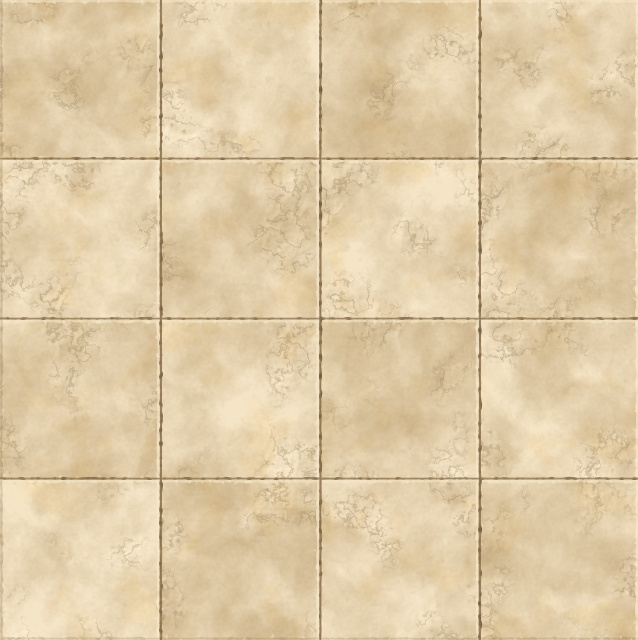
This texture is drawn by a WebGL 1 fragment shader. Its source:

```glsl
precision highp float;
// Four by four square cream travertine tiles with worn, bevelled joints.
uniform vec2 u_resolution;

#define TILES 4.0          // tiles across and down
#define JOINT_POS 0.009    // centre of the shadow line, in tile widths
#define JOINT_HALF 0.0065  // half width of the shadow line
#define BEVEL 0.015        // width of the lit edge
#define RAGGED 0.011       // depth of chips along the joints
#define TONE_STEP 0.12     // tone contrast of neighbouring tiles
#define CLOUDING 1.05      // strength of the broad mottling
#define PITTING 0.42       // strength of the pits and veins
#define STONE_DARK vec3(0.805, 0.710, 0.550)
#define STONE_LIGHT vec3(0.955, 0.890, 0.770)
#define PIT_BROWN vec3(0.660, 0.575, 0.430)
#define JOINT_BROWN vec3(0.520, 0.420, 0.280)

float hash(vec2 p) {
  return fract(sin(dot(p, vec2(127.1, 311.7))) * 43758.5);
}

vec2 gradient(vec2 cell) {
  float angle = 6.2832 * hash(cell);
  return vec2(cos(angle), sin(angle));
}

// Gradient noise, roughly -0.7 to 0.7
float noise(vec2 p) {
  vec2 i = floor(p);
  vec2 f = p - i;
  vec2 u = f * f * f * (f * (f * 6.0 - 15.0) + 10.0);
  vec2 e = vec2(1.0, 0.0);
  float low = mix(dot(gradient(i), f), dot(gradient(i + e), f - e), u.x);
  float high = mix(dot(gradient(i + e.yx), f - e.yx),
                   dot(gradient(i + 1.0), f - 1.0), u.x);
  return mix(low, high, u.y);
}

float fbm(vec2 p) {
  float sum = 0.0;
  float amp = 0.6;
  for (int k = 0; k < 5; k++) {
    sum += amp * noise(p);
    p = mat2(1.6, 1.2, -1.2, 1.6) * p + 7.3;
    amp *= 0.55;
  }
  return sum;
}

// Mottled stone face; q is unique to each tile, f is the place within it
vec3 stone(vec2 q, vec2 f, float tone) {
  float cloud = fbm(q * 2.1 + 0.35 * fbm(q * 3.0 + 4.0));
  float mottle = fbm(q * 7.0 + 11.0);
  float grain = noise(q * 46.0);
  float t = 0.55 + tone + CLOUDING * cloud + 0.32 * mottle + 0.10 * grain;
  vec3 col = mix(STONE_DARK, STONE_LIGHT, clamp(t, -0.1, 1.05));

  // Warm ochre stains
  float stain = smoothstep(0.02, 0.35, fbm(q * 2.6 + 31.0));
  col *= mix(vec3(1.0), vec3(0.995, 0.975, 0.925), stain);

  // Eroded veins gather in patches and towards the tile edges
  vec2 rim = abs(f - 0.5) * 2.0;
  float nearRim = smoothstep(0.55, 1.0, max(rim.x, rim.y));
  float patchy = smoothstep(0.08, 0.38, noise(q * 2.7 + 19.0) + 0.16 * nearRim);
  vec2 v = q * 6.5 + 23.0;
  float height = fbm(v);
  float vein = 1.0 - smoothstep(0.0, 0.075, abs(height));
  float relief = fbm(v + vec2(0.10, -0.10)) - height;
  col = mix(col, PIT_BROWN, PITTING * vein * patchy);
  col += 0.16 * relief * patchy;

  // Scattered small pits
  float pits = smoothstep(0.30, 0.55, noise(q * 25.0 + 3.0));
  return mix(col, PIT_BROWN, 0.30 * pits * (0.25 + patchy));
}

// Soft band around a centre
float band(float x, float centre, float halfWidth, float soft) {
  return 1.0 - smoothstep(halfWidth - soft, halfWidth + soft, abs(x - centre));
}

void main() {
  vec2 p = TILES * gl_FragCoord.xy / u_resolution;
  vec2 id = floor(p);
  vec2 f = p - id;
  vec2 soft = 0.6 * TILES / u_resolution;

  // Alternate darker and lighter tiles, each a little different
  float darker = mod(id.x + id.y, 2.0);
  float tone = TONE_STEP * (1.0 - 2.0 * darker) + 0.14 * (hash(id + 5.0) - 0.5);
  vec3 col = stone(f + id * vec2(13.7, 9.2) + 2.0, f, tone);

  // Lit bevel on the right and top edges of each tile
  float wear = noise(p * 19.0 + 40.0);
  vec2 lip = vec2(BEVEL) * (1.0 + 0.5 * wear);
  vec2 lit = smoothstep(1.0 - lip - soft, 1.0 - lip + soft, f);
  float glow = max(lit.x, 0.75 * lit.y) * (0.72 + 0.4 * wear);
  col = mix(col, vec3(0.97, 0.91, 0.79), clamp(glow, 0.0, 1.0));

  // Pale crumbs where the glaze has chipped beside the joints
  vec2 edge = min(f, 1.0 - f);
  float nearEdge = 1.0 - smoothstep(0.012, 0.045, min(edge.x, edge.y));
  float crumbs = smoothstep(0.16, 0.42, noise(p * 33.0 + 8.0));
  col = mix(col, vec3(0.96, 0.91, 0.80), 0.6 * crumbs * nearEdge);

  // Ragged shadow on the left and bottom edges, faint at the canvas border
  float chip = max(noise(p * 24.0), 0.0);
  vec2 border = mix(vec2(0.3), vec2(1.0), step(0.5, id));
  float halfWidth = JOINT_HALF + RAGGED * chip;
  float across = band(f.x, JOINT_POS + 0.3 * RAGGED * wear, halfWidth, soft.x);
  float along = band(f.y, JOINT_POS, halfWidth * 0.85, soft.y);
  float shadow = max(across * border.x, 0.85 * along * border.y);
  vec3 jointColor = JOINT_BROWN * (1.05 - 0.5 * chip + 0.2 * wear);
  col = mix(col, jointColor, 0.88 * shadow);

  gl_FragColor = vec4(clamp(col, 0.0, 1.0), 1.0);
}
```
